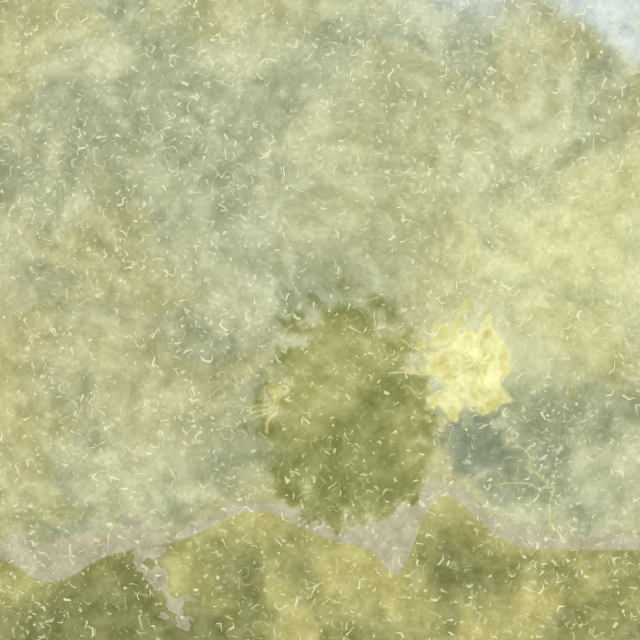
A Shadertoy shader for this texture:

```glsl
// Hazy painted meadow with a bush, a pale bloom, a ragged path and scattered light flecks

float hash(vec2 p) {
    vec3 q = fract(p.xyx * vec3(0.1031, 0.1030, 0.0973));
    q += dot(q, q.yzx + 33.33);
    return fract((q.x + q.y) * q.z);
}

float noise(vec2 p) {
    vec2 i = floor(p), f = fract(p);
    f = f * f * (3.0 - 2.0 * f);
    return mix(mix(hash(i), hash(i + vec2(1, 0)), f.x),
               mix(hash(i + vec2(0, 1)), hash(i + vec2(1, 1)), f.x), f.y);
}

float fbm(vec2 p) {
    float sum = 0.0, amp = 0.5;
    for (int i = 0; i < 5; i++) {
        sum += amp * noise(p);
        p = mat2(1.6, 1.2, -1.2, 1.6) * p + 7.3;
        amp *= 0.5;
    }
    return sum;
}

vec2 noise2(vec2 p) { return vec2(noise(p), noise(p + 41.0)) - 0.5; }

mat2 turn(float a) { return mat2(cos(a), sin(a), -sin(a), cos(a)); }

float bump(float x, float center, float width) {
    float d = (x - center) / width;
    return exp(-d * d);
}

float softSpot(vec2 p, vec2 center, vec2 radius) {
    vec2 d = (p - center) / radius;
    return exp(-dot(d, d));
}

float segmentDistance(vec2 p, vec2 a, vec2 b) {
    vec2 d = b - a;
    return length(p - a - d * clamp(dot(p - a, d) / dot(d, d), 0.0, 1.0));
}

// One short uneven stroke per grid cell, many of them faint
float flecks(vec2 p, float cells, float size, float width, float share, float seed, float pixel) {
    vec2 g = turn(seed) * p * cells + seed * 3.7, id = floor(g) + seed * 17.0;
    float a = hash(id + 5.1), b = hash(id + 9.7), c = hash(id + 2.3);
    vec2 q = turn(6.283 * a) * (fract(g) - 0.5 - 0.4 * (vec2(c, b) - 0.5));
    q.y -= (c - 0.5) * 5.0 * q.x * q.x;
    float halfLength = size * mix(0.15, 1.0, b * b);
    float along = clamp(q.x / halfLength, -1.0, 1.0);
    float d = length(q - vec2(along * halfLength, 0.0)) / cells;
    float w = width * (1.0 - 0.5 * along) * (0.4 + c);
    float glow = hash(id + 12.9);
    return smoothstep(w + pixel, w - pixel, d) * step(hash(id), share) * mix(0.25, 1.0, glow * glow);
}

// Fan of wavy strands leaving one centre
float strands(vec2 p, vec2 center, float start, float spread, float reach, float seed) {
    float m = 0.0;
    vec2 q = p + 0.024 * noise2(p * 38.0 + seed);
    for (int i = 0; i < 7; i++) {
        float h = hash(vec2(float(i), seed));
        float angle = start + spread * (float(i) / 6.0 - 0.5) + h;
        vec2 tip = center + reach * (0.4 + 0.6 * h) * vec2(cos(angle), sin(angle));
        m = max(m, smoothstep(0.004, 0.0, segmentDistance(q, center, tip)) * h);
    }
    return m;
}

// Misty field: cool and warm washes with broad light
vec3 meadow(vec2 p, float broad, float mid) {
    vec3 color = mix(vec3(0.61, 0.64, 0.51), vec3(0.78, 0.79, 0.63), smoothstep(0.3, 0.62, mid));
    color = mix(color, vec3(0.74, 0.72, 0.49), 0.6 * smoothstep(0.45, 0.63, broad));
    color = mix(color, vec3(0.73, 0.71, 0.50), 0.4 * softSpot(p, vec2(0.05, 0.45), vec2(0.28, 0.22)));
    color = mix(color, vec3(0.66, 0.69, 0.57), 0.35 * softSpot(p, vec2(0.45, 0.6), vec2(0.24, 0.14)));
    color = mix(color, vec3(0.77, 0.79, 0.64), 0.4 * softSpot(p, vec2(0.5, 0.88), vec2(0.45, 0.24)));
    color = mix(color, vec3(0.87, 0.87, 0.63), 0.8 * softSpot(p, vec2(0.9, 0.6), vec2(0.2, 0.16)));
    float sky = smoothstep(-0.02, 0.03, p.y - 1.45 + 0.55 * p.x + 0.06 * (mid - 0.5));
    sky = max(sky, 0.8 * softSpot(p, vec2(0.74, 1.02), vec2(0.1, 0.06)));
    return mix(color, vec3(0.83, 0.87, 0.84), sky);
}

void mainImage(out vec4 fragColor, in vec2 fragCoord) {
    vec2 p = fragCoord / iResolution.xy;
    float pixel = 1.0 / iResolution.y;
    vec2 warp = vec2(fbm(p * 6.0 + 3.0), fbm(p * 6.0 + 21.0)) - 0.5;
    float broad = fbm(p * 5.0 + warp + 11.0);
    float mid = fbm(p * 11.0 + warp + 31.0);
    float fine = fbm(p * 45.0 + warp * 3.0);
    vec3 color = meadow(p, broad, mid);

    // Olive bush and the shaded hollow beside it
    float bush = length((p - vec2(0.55, 0.345)) / vec2(0.135, 0.18)) + 0.5 * (mid - 0.5) + 0.7 * (fine - 0.5);
    vec3 olive = mix(vec3(0.54, 0.56, 0.33), vec3(0.67, 0.67, 0.42), smoothstep(0.35, 0.7, mid));
    color = mix(color, olive, 0.9 * smoothstep(1.1, 0.8, bush));
    float hollow = length((p - vec2(0.74, 0.305)) / vec2(0.055, 0.06)) + 0.9 * (fine - 0.5);
    color = mix(color, vec3(0.56, 0.60, 0.50), 0.85 * smoothstep(1.15, 0.6, hollow));

    // Foreground bank and the ragged path above it
    float rough = 0.05 * (mid - 0.5) + 0.06 * (fine - 0.5);
    float top = 0.165 + 0.06 * bump(p.x, 0.4, 0.1) + 0.085 * bump(p.x, 0.69, 0.075) + rough;
    float thickness = 0.024 + 0.075 * bump(p.x, 0.625, 0.035) + 0.05 * bump(p.x, 0.08, 0.07);
    float bank = smoothstep(0.003, -0.003, p.y - top);
    vec3 ground = mix(vec3(0.53, 0.54, 0.34), vec3(0.75, 0.73, 0.47), smoothstep(0.36, 0.62, mix(broad, mid, 0.5)));
    color = mix(color, ground, bank);
    float path = bank * smoothstep(-0.003, 0.003, p.y - top + thickness + rough);
    float trail = segmentDistance(p + warp * 0.06, vec2(0.2, 0.17), vec2(0.275, 0.05)) + rough;
    path = max(path, smoothstep(0.021, 0.016, trail));
    color = mix(color, vec3(0.74, 0.72, 0.61), 0.85 * path);

    // Ragged bloom with dabbed petals and straying strands
    vec2 d = p - vec2(0.738, 0.432) + 0.035 * noise2(p * 30.0);
    float petals = mix(noise(vec2(atan(d.y, d.x) * 5.0 + 30.0, length(d) * 70.0)), noise(p * 75.0), 0.5);
    float bloom = smoothstep(0.085, 0.06, length(d) + 0.03 * (petals - 0.5) + 0.08 * (fine - 0.5));
    vec3 cream = mix(vec3(0.87, 0.85, 0.54), vec3(0.96, 0.95, 0.69), smoothstep(0.2, 0.6, petals));
    color = mix(color, cream, 0.92 * bloom);
    float threads = strands(p, vec2(0.71, 0.42), 2.6, 1.5, 0.12, 4.0);
    threads = max(threads, 0.7 * strands(p, vec2(0.855, 0.24), 1.5, 5.2, 0.09, 8.0));
    threads = max(threads, strands(p, vec2(0.445, 0.4), 3.3, 0.8, 0.09, 13.0));
    color = mix(color, vec3(0.91, 0.89, 0.57), 0.8 * threads);

    // Brush mottling, broken veins and clustered flecks
    float vein = smoothstep(0.06, 0.0, abs(noise(p * 60.0 + warp * 9.0) - 0.5));
    color += 0.22 * (fine - 0.48) + 0.05 * vein * (noise(p * 25.0) - 0.3);
    color += 0.05 * (noise(p * 190.0) - 0.5);
    vec2 kinked = p + 0.007 * noise2(p * 110.0);
    float share = 0.15 + 0.6 * noise(p * 14.0);
    float light = 0.0;
    for (int i = 0; i < 5; i++) {
        float layer = float(i);
        light = max(light, flecks(kinked, 30.0 + 7.0 * layer, 0.34, 0.0012, share, layer + 1.0, pixel));
    }
    light = max(light, flecks(kinked, 72.0, 0.12, 0.0018, share * 0.6, 7.0, pixel));
    color = mix(color, vec3(0.95, 0.95, 0.80), 0.85 * light);
    fragColor = vec4(clamp(color, 0.0, 1.0), 1.0);
}
```
